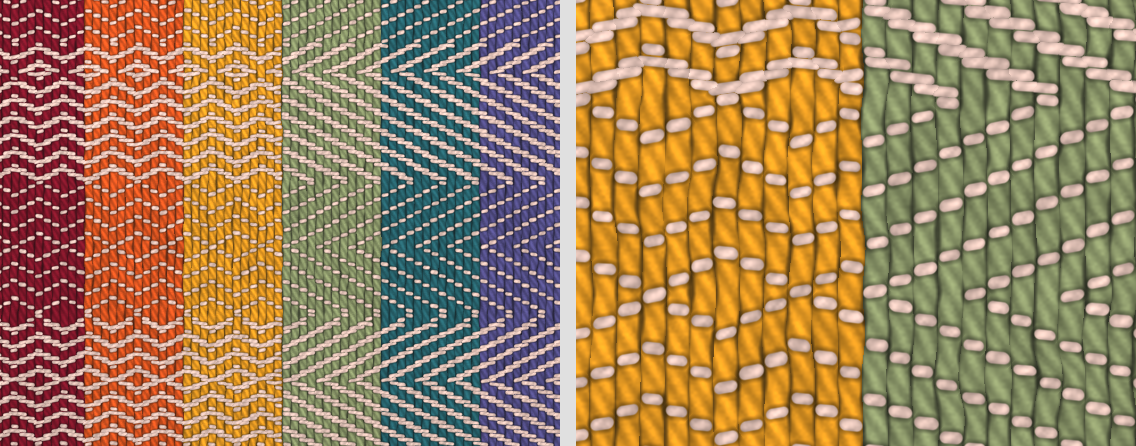
Left, the full canvas; right, a detail of the centre.
Write a Shadertoy shader that draws this texture.

```glsl
// Woven cloth: six coloured warp stripes crossed by pale weft in point twill and herringbone.

const float WARPS = 68.0;          // threads across
const float ROWS = 104.0;          // weft rows up
const float STRIPE = 12.0;         // threads in a stripe
const float CELL_ASPECT = 1.92;    // thread pitch over row pitch
const vec3 WEFT_COLOR = vec3(1.0, 0.86, 0.81);

float hash(vec2 p) {
    p = fract(p * vec2(0.1031, 0.1137));
    p += dot(p, p.yx + 33.33);
    return fract((p.x + p.y) * p.x * 17.0);
}

float noise(vec2 p) {
    vec2 c = floor(p), f = fract(p);
    f = f * f * (3.0 - 2.0 * f);
    return mix(mix(hash(c), hash(c + vec2(1, 0)), f.x),
               mix(hash(c + vec2(0, 1)), hash(c + vec2(1, 1)), f.x), f.y);
}

vec3 stripeColor(float stripe) {
    vec3 dyes[6] = vec3[6](
        vec3(0.55, 0.10, 0.18), vec3(0.93, 0.36, 0.14), vec3(0.97, 0.65, 0.15),
        vec3(0.58, 0.63, 0.44), vec3(0.17, 0.42, 0.46), vec3(0.35, 0.33, 0.57));
    return dyes[int(clamp(stripe, 0.0, 5.0))];
}

// Triangle wave, zero at multiples of the period
float zigzag(float t, float period) {
    return abs(mod(t + 0.5 * period, period) - 0.5 * period);
}

// Regular reversals below, one long chevron above
float treadling(float row) {
    return row < 61.0 ? zigzag(row - 15.0, 31.0) : abs(row - 87.0) - 11.0;
}

// Does the weft lie over the warp in this cell?
bool weftOver(vec2 cell) {
    float threading = cell.x < 3.0 * STRIPE ? zigzag(cell.x - 3.0, 6.0) : cell.x;
    bool longFloats = cell.y < 29.0 || (cell.y >= 62.0 && cell.y < 94.0);
    float lift = mod(floor(threading - treadling(cell.y) + 80.5), 4.0);
    return lift < (longFloats ? 1.5 : 0.5);
}

// Distance to the axis of one weft float, tilted along the twill
float floatAxis(vec2 q, vec2 cell) {
    vec2 d = (q - cell - 0.5) * vec2(CELL_ASPECT, 1.0);
    float joinLeft = weftOver(cell - vec2(1, 0)) ? 1.0 : 0.0;
    float joinRight = weftOver(cell + vec2(1, 0)) ? 1.0 : 0.0;
    float slope = weftOver(cell + vec2(1, 1)) ? 0.18 : -0.10;
    float pivot = 0.5 * CELL_ASPECT * (joinRight - joinLeft);
    d.y -= slope * (d.x - pivot) + 0.20 * (hash(cell + 7.0) - 0.5);
    float left = mix(-0.42, -0.96, joinLeft);
    float right = mix(0.42, 0.96, joinRight);
    return length(vec2(d.x - clamp(d.x, left, right), d.y));
}

// Nearest weft float: distance and its cell
vec3 nearestWeft(vec2 q) {
    vec3 best = vec3(9.0, 0.0, 0.0);
    for (int j = -1; j <= 1; j++) {
        for (int i = -1; i <= 1; i++) {
            vec2 cell = floor(q) + vec2(i, j);
            if (weftOver(cell)) {
                float d = floatAxis(q, cell);
                if (d < best.x) best = vec3(d, cell);
            }
        }
    }
    return best;
}

// Light and dark bands of twisted plies
float twist(float phase) {
    return 0.5 + 0.5 * sin(6.2832 * phase);
}

vec3 warpThread(vec2 q, float blur) {
    float id = floor(q.x);
    float across = fract(q.x) - 0.5 + 0.16 * (noise(vec2(id * 7.0, q.y * 0.45)) - 0.5);
    float ply = twist(0.40 * q.y + 1.3 * across + hash(vec2(id, 3.0)));
    float tone = 0.93 + 0.14 * noise(vec2(id * 3.0, q.y * 0.3));
    vec3 dye = stripeColor(floor(id / STRIPE)) * tone;
    vec3 lit = dye * (1.0 - 0.9 * across * across) * (0.83 + 0.23 * ply);
    float halfWidth = 0.40 + 0.16 * noise(vec2(id * 5.0, q.y * 0.6));
    float cover = 1.0 - smoothstep(-blur, blur, abs(across) - halfWidth);
    return mix(dye * 0.36 + 0.03, lit, cover);
}

vec3 weftThread(vec2 q, vec2 cell, float axis, float radius) {
    float ply = twist(1.2 * q.x - 0.55 * (q.y - cell.y) + hash(cell));
    float t = min(axis / radius, 1.0);
    float tone = 0.90 + 0.12 * hash(cell + 19.0);
    return WEFT_COLOR * tone * (1.0 - 0.22 * t * t) * (0.89 + 0.13 * ply);
}

void mainImage(out vec4 fragColor, in vec2 fragCoord) {
    vec2 uv = fragCoord / iResolution.xy;
    float pixel = ROWS / iResolution.y;

    // Thread grid, gently bent by hand weaving
    vec2 q = uv * vec2(WARPS, ROWS) + vec2(1.73, 0.0);
    q += vec2(0.26, 0.50) * (vec2(noise(q * 0.30), noise(q * 0.18 + 40.0)) - 0.5);

    // Warp, shadowed beside each weft float
    vec3 weft = nearestWeft(q);
    float radius = 0.40 + 0.10 * hash(weft.yz + 31.0);
    vec3 color = warpThread(q, 0.08 + 0.6 * pixel / CELL_ASPECT);
    color *= mix(0.70, 1.0, smoothstep(radius, radius + 0.45, weft.x));

    // Weft on top
    float blur = 0.03 + 0.7 * pixel;
    float cover = 1.0 - smoothstep(-blur, blur, weft.x - radius);
    color = mix(color, weftThread(q, weft.yz, weft.x, radius), cover);

    // Cotton fuzz and soft uneven light
    color *= 0.96 + 0.09 * noise(q * vec2(7.0, 4.0));
    color *= 0.95 + 0.07 * uv.y + 0.04 * noise(uv * 4.0);
    fragColor = vec4(color, 1.0);
}
```
